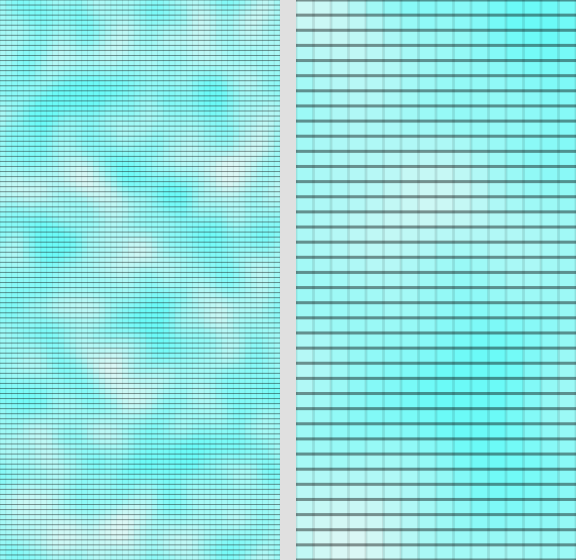
Left, the full canvas; right, a detail of the centre.
This pattern is drawn by a Shadertoy shader. Its source:

```glsl
// A fine grid of small aqua tiles, ruled by dark rows and faint columns.
// Each tile takes its tint from seamless two-octave gradient noise; the
// joints are box-filtered over one pixel so they stay even at any size.

const vec2  GRID        = vec2(48.0, 111.0);  // tiles across and down
const vec2  JOINT_WIDTH = vec2(0.16, 0.20);   // column, row joint, in tiles
const vec2  JOINT_DEPTH = vec2(0.10, 0.42);   // darkening of column, row joint
const vec3  AQUA        = vec3(0.42, 0.98, 0.97);
const vec3  PALE        = vec3(0.86, 0.97, 0.96);
const vec2  CLOUD_GRID  = vec2(4.0, 8.0);     // noise lattice over the canvas
const float TINT_MEAN   = 0.43;
const float TINT_GAIN   = 0.85;
const float TILE_JITTER = 0.03;               // slight change from tile to tile
const float TAU         = 6.2831853;

float hash(vec2 p) {
    uvec2 q = uvec2(ivec2(p)) * uvec2(1597u, 3571u);
    uint h = (q.x ^ q.y) + 911u;
    h = (h ^ (h >> 15)) * 73939u;
    h = (h ^ (h >> 13)) * 51787u;
    return float((h ^ (h >> 16)) & 65535u) / 65535.0;
}

// Contribution of one lattice corner, wrapped to the period
float corner(vec2 cell, vec2 offset, vec2 period) {
    float angle = TAU * hash(mod(cell, period));
    return dot(vec2(cos(angle), sin(angle)), offset);
}

float gradientNoise(vec2 p, vec2 period) {
    vec2 i = floor(p), f = fract(p);
    vec2 u = f * f * f * (f * (f * 6.0 - 15.0) + 10.0);
    vec2 e = vec2(1.0, 0.0);
    float low  = mix(corner(i, f, period),
                     corner(i + e.xy, f - e.xy, period), u.x);
    float high = mix(corner(i + e.yx, f - e.yx, period),
                     corner(i + e.xx, f - e.xx, period), u.x);
    return mix(low, high, u.y);
}

float clouds(vec2 uv) {
    float sum = 0.0, weight = 1.0;
    vec2 period = CLOUD_GRID;
    for (int octave = 0; octave < 2; octave++) {
        sum += weight * gradientNoise(uv * period, period);
        period *= 2.0;
        weight *= 0.5;
    }
    return sum;
}

// Share of the pixel covered by the joints on each axis
vec2 jointCoverage(vec2 gridPos, vec2 pixel) {
    vec2 d = abs(fract(gridPos + 0.5) - 0.5);
    vec2 overlap = min(d + 0.5 * pixel, 0.5 * JOINT_WIDTH)
                 - max(d - 0.5 * pixel, -0.5 * JOINT_WIDTH);
    return clamp(overlap / pixel, 0.0, 1.0);
}

void mainImage(out vec4 fragColor, in vec2 fragCoord) {
    vec2 gridPos = fragCoord / iResolution.xy * GRID;
    vec2 tile = floor(gridPos);

    // Tile tint
    float tint = TINT_MEAN + TINT_GAIN * clouds((tile + 0.5) / GRID);
    tint += TILE_JITTER * (hash(tile + 37.0) - 0.5);
    vec3 color = mix(AQUA, PALE, clamp(tint, 0.0, 1.0));

    // Joints
    vec2 shade = 1.0 - JOINT_DEPTH * jointCoverage(gridPos, GRID / iResolution.xy);
    color *= shade.x * shade.y;

    fragColor = vec4(color, 1.0);
}
```
